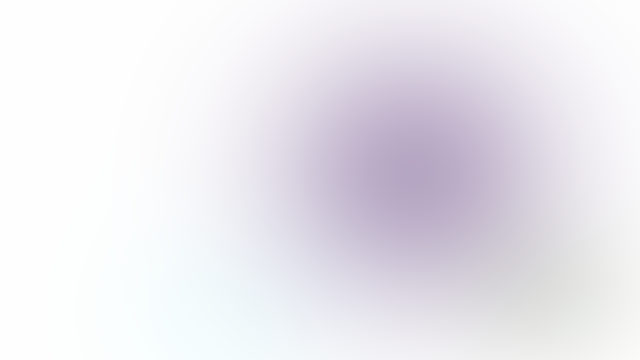
Write a Shadertoy shader that draws this background.

```glsl
#define PAPER vec3(0.998, 0.998, 0.998)
#define MAUVE vec3(0.712, 0.650, 0.765)
#define GREY_TINT vec3(0.915, 0.928, 0.903)
#define MIST_TINT vec3(0.960, 0.996, 1.000)
#define MAUVE_CENTER vec2(0.645, 0.520)
#define MAUVE_SIZE vec2(0.390, 0.362)
#define GREY_CENTER vec2(0.850, 0.190)
#define GREY_SIZE vec2(0.270, 0.230)
#define MIST_CENTER vec2(0.365, 0.130)
#define MIST_SIZE vec2(0.340, 0.290)

// Soft elliptical glow; centre is a canvas fraction, size is in canvas heights.
float glow(vec2 uv, vec2 center, vec2 size) {
    float aspect = iResolution.x / iResolution.y;
    vec2 offset = (uv - center) * vec2(aspect, 1.0) / size;
    return exp(-dot(offset, offset));
}

void mainImage(out vec4 fragColor, in vec2 fragCoord) {
    vec2 uv = fragCoord / iResolution.xy;

    // Large mauve glow on white
    vec3 color = mix(PAPER, MAUVE, glow(uv, MAUVE_CENTER, MAUVE_SIZE));

    // Faint grey and cool tints along the lower edge
    color *= mix(vec3(1.0), GREY_TINT, glow(uv, GREY_CENTER, GREY_SIZE));
    color *= mix(vec3(1.0), MIST_TINT, glow(uv, MIST_CENTER, MIST_SIZE));

    fragColor = vec4(color, 1.0);
}
```
